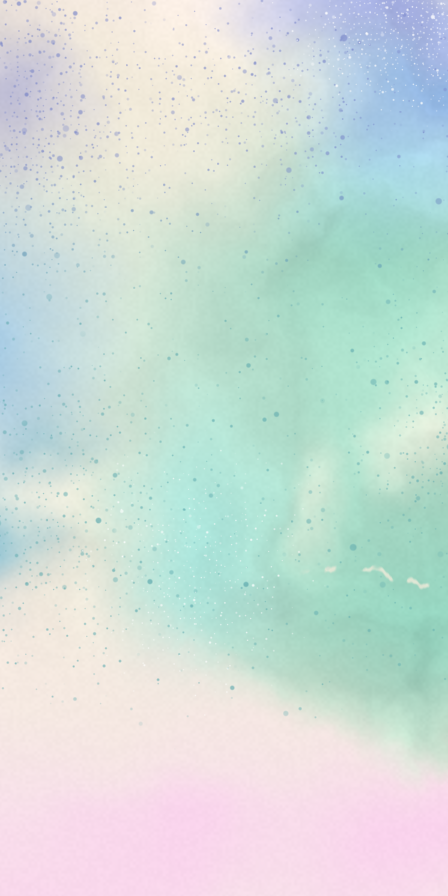
Reproduce this background procedurally as a Shadertoy shader.

```glsl
// Pastel watercolour: soft washes of mint, sky, lilac and rose on cream paper.
// Elliptical washes are warped by fractal noise and layered; hashed grids add
// paint speckles and stars, and a ridged line adds a pale crackle of foam.

const vec3 CREAM      = vec3(0.96, 0.925, 0.86);
const vec3 SHELL      = vec3(0.96, 0.91, 0.885);
const vec3 ROSE       = vec3(0.97, 0.88, 0.915);
const vec3 ORCHID     = vec3(0.98, 0.82, 0.93);
const vec3 PALE_MINT  = vec3(0.80, 0.90, 0.84);
const vec3 MINT       = vec3(0.64, 0.85, 0.77);
const vec3 JADE       = vec3(0.55, 0.80, 0.72);
const vec3 AQUA       = vec3(0.64, 0.92, 0.89);
const vec3 LAGOON     = vec3(0.52, 0.75, 0.83);
const vec3 SKY        = vec3(0.60, 0.77, 0.90);
const vec3 AZURE      = vec3(0.58, 0.74, 0.94);
const vec3 PERIWINKLE = vec3(0.64, 0.68, 0.91);
const vec3 LILAC      = vec3(0.73, 0.73, 0.85);
const vec3 TEAL_INK   = vec3(0.36, 0.66, 0.68);
const vec3 INDIGO_INK = vec3(0.46, 0.51, 0.78);

const float WARP = 0.24;         // how far noise bends the washes
const float MOTTLE = 0.20;       // strength of the pigment clouds
const float GRAIN = 0.018;       // paper grain
const int SPECKLE_LAYERS = 4;

float hash(vec2 p) {
    return fract(sin(dot(p, vec2(127.1, 311.7))) * 43758.545);
}

float noise(vec2 p) {
    vec2 i = floor(p), f = fract(p);
    f = f * f * (3.0 - 2.0 * f);
    return mix(mix(hash(i), hash(i + vec2(1, 0)), f.x),
               mix(hash(i + vec2(0, 1)), hash(i + vec2(1, 1)), f.x), f.y);
}

float fbm(vec2 p) {
    float sum = 0.0, amp = 0.5;
    for (int i = 0; i < 5; i++) {
        sum += amp * noise(p);
        p = mat2(1.6, 1.2, -1.2, 1.6) * p + 7.3;
        amp *= 0.5;
    }
    return sum;
}

// Soft ellipse: 1 at the centre, 0 at the radius
float blob(vec2 p, vec2 centre, vec2 radius) {
    return smoothstep(1.0, 0.0, length((p - centre) / radius));
}

void wash(inout vec3 col, vec2 p, vec2 centre, vec2 radius, vec3 tint, float strength) {
    col = mix(col, tint, strength * blob(p, centre, radius));
}

// One round dot per grid cell, shown where density beats its random rank
float speckles(vec2 p, float cells, float radius, float density, float seed) {
    vec2 g = p * cells + seed * 3.7, id = floor(g);
    vec2 centre = 0.2 + 0.6 * vec2(hash(id + seed), hash(id + seed + 19.7));
    float size = radius * mix(0.35, 1.0, hash(id + seed + 41.3));
    float rank = hash(id + seed + 73.1);
    float d = length(fract(g) - centre) / cells;
    float pixel = 1.0 / iResolution.x;
    float dot_ = 1.0 - smoothstep(size - pixel, size + pixel, d);
    return dot_ * smoothstep(rank, rank + 0.05, density) * mix(0.3, 0.85, hash(id + seed + 97.9));
}

void mainImage(out vec4 fragColor, in vec2 fragCoord) {
    vec2 p = fragCoord / iResolution.xy * vec2(1.0, 2.0);
    vec2 bend = vec2(fbm(p * 3.5 + 3.1), fbm(p * 3.5 + 21.4)) - 0.48;
    vec2 q = p + WARP * bend;
    float cloud = fbm(p * 4.5 + 3.0 * bend + 11.0) - 0.48;

    // Green heart of the sheet
    vec3 col = CREAM;
    wash(col, q, vec2(0.30, 2.05), vec2(0.75, 0.28), SHELL, 0.9);
    wash(col, q, vec2(0.55, 1.15), vec2(0.95, 0.85), PALE_MINT, 1.0);
    wash(col, q, vec2(0.85, 1.20), vec2(0.75, 0.75), MINT, 0.9);
    wash(col, q, vec2(0.95, 0.62), vec2(0.70, 0.60), JADE, 0.95);
    wash(col, q, vec2(0.92, 1.40), vec2(0.42, 0.28), JADE, 0.7);
    wash(col, q, vec2(0.43, 0.74), vec2(0.36, 0.50), AQUA, 0.75);

    // Blues and violets along the left and the upper right
    wash(col, q, vec2(-0.05, 1.25), vec2(0.35, 0.50), SKY, 0.85);
    wash(col, q, vec2(0.08, 1.02), vec2(0.16, 0.12), LAGOON, 0.4);
    wash(col, q, vec2(-0.03, 0.78), vec2(0.18, 0.24), LAGOON, 0.85);
    wash(col, q, vec2(0.03, 1.76), vec2(0.24, 0.26), LILAC, 0.85);
    wash(col, q, vec2(0.92, 1.60), vec2(0.40, 0.28), mix(AQUA, SKY, 0.6), 0.7);
    wash(col, q, vec2(1.00, 1.82), vec2(0.50, 0.32), AZURE, 0.95);
    wash(col, q, vec2(0.85, 1.98), vec2(0.42, 0.17), PERIWINKLE, 0.9);

    // Pale pockets and pigment clouds
    wash(col, q, vec2(0.97, 1.02), vec2(0.18, 0.17), CREAM, 0.65);
    wash(col, q, vec2(0.74, 0.90), vec2(0.11, 0.22), CREAM, 0.45);
    wash(col, q, vec2(0.08, 0.90), vec2(0.20, 0.15), CREAM, 0.5);
    wash(col, q, vec2(0.33, 1.75), vec2(0.28, 0.35), CREAM, 0.5);
    col *= 1.0 + MOTTLE * cloud * mix(0.5, 1.2, smoothstep(0.3, 0.9, p.x));

    // Rosy shore, crisper towards the right
    float softness = mix(0.22, 0.06, smoothstep(0.2, 0.7, p.x));
    float height = q.y - (0.62 - 0.33 * p.x) + 0.12 * cloud;
    vec3 shore = mix(ROSE, SHELL, smoothstep(0.1, 0.45, q.y));
    wash(shore, q, vec2(0.37, 0.10), vec2(0.30, 0.18), ORCHID, 0.8);
    wash(shore, q, vec2(0.90, 0.12), vec2(0.45, 0.24), ORCHID, 0.9);
    wash(shore, q, vec2(0.10, 0.00), vec2(0.40, 0.20), ORCHID, 0.6);
    col = mix(shore, col, smoothstep(-softness, softness, height));

    // Foam crackle
    float crest = 0.72 + 0.16 * (fbm(vec2(p.x * 11.0, 4.0)) - 0.48) + 0.06 * bend.y;
    float span = smoothstep(0.66, 0.72, p.x) * smoothstep(1.0, 0.95, p.x);
    float foam = smoothstep(0.009, 0.001, abs(p.y - crest)) * smoothstep(0.3, 0.6, noise(p * 38.0));
    col = mix(col, CREAM, 0.75 * foam * span);

    // Ink speckles, then white stars and flecks
    float inkDensity = 0.10 + 0.5 * blob(p, vec2(0.05, 1.75), vec2(0.4, 0.5))
        + 0.4 * blob(p, vec2(0.60, 1.78), vec2(0.35, 0.25))
        + 0.35 * blob(p, vec2(0.10, 0.85), vec2(0.4, 0.45))
        + 0.35 * blob(p, vec2(1.00, 1.05), vec2(0.25, 0.3));
    inkDensity *= smoothstep(0.25, 0.65, p.y);
    float starDensity = 0.9 * blob(p, vec2(0.95, 1.98), vec2(0.4, 0.3))
        + 0.3 * blob(p, vec2(0.45, 0.72), vec2(0.35, 0.4));
    vec3 ink = mix(TEAL_INK, INDIGO_INK, smoothstep(1.25, 1.7, p.y));
    for (int i = 0; i < SPECKLE_LAYERS; i++) {
        float k = float(i), cells = 14.0 * exp2(0.75 * k), radius = 0.0075 * exp2(-0.55 * k);
        col = mix(col, ink, 0.8 * speckles(p, cells, radius, inkDensity, k + 1.0));
        col = mix(col, vec3(1), speckles(p, cells * 1.3, radius * 0.6, starDensity, k + 31.0));
    }

    col += GRAIN * (noise(p * 150.0) - 0.5);
    fragColor = vec4(clamp(col, 0.0, 1.0), 1.0);
}
```
